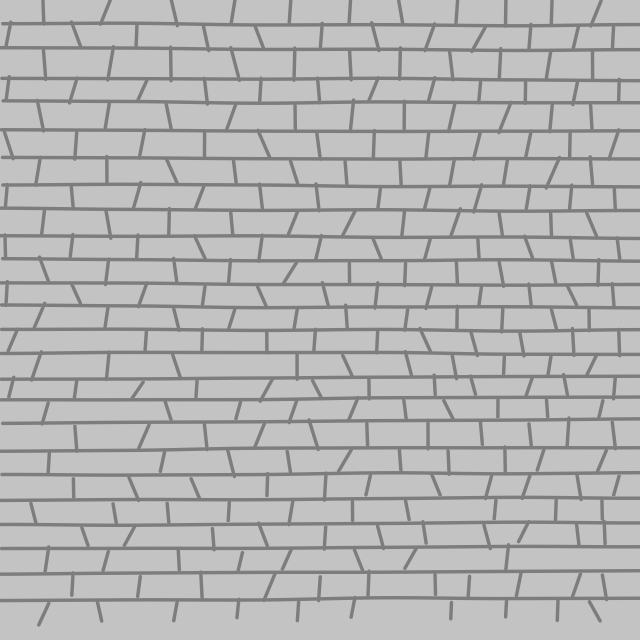
This pattern is drawn by a Shadertoy shader. Its source:

```glsl
// Hand-drawn brick wall: grey mortar strokes on light grey, 25 courses in running bond.
// Courses and joints follow smooth spacing formulas plus hashed jitter; each joint is
// a round-capped segment whose slant and length grow more irregular towards the bottom.

const vec3  BRICK_COLOR   = vec3(0.763);
const vec3  MORTAR_COLOR  = vec3(0.492);
const float HALF_STROKE   = 0.0027;   // half the line width
const int   COURSES       = 25;
const float FIRST_LINE    = 0.0352;   // first bed line, measured from the top
const float COURSE_STEP   = 0.0391;   // mean distance between bed lines
const float COURSE_DRIFT  = 0.0195;   // downward bulge of the upper courses
const float COURSE_JITTER = 0.0032;
const float LINE_WOBBLE   = 0.0016;
const int   JOINTS        = 12;
const float FIRST_JOINT   = 0.012;
const float HALF_BRICK    = 0.0537;   // half a brick at the left edge
const float BRICK_SHRINK  = 0.00048;  // bricks get narrower to the right
const float MISSING       = 0.05;     // share of joints left out where wear is full
const float PI            = 3.14159265;

// Integer hash: three values in 0..1 per cell
vec3 hash3(ivec3 cell) {
    uvec3 v = uvec3(cell) * 1664525u + 1013904223u;
    v.x += v.y * v.z; v.y += v.z * v.x; v.z += v.x * v.y;
    v ^= v >> 16u;
    v.x += v.y * v.z; v.y += v.z * v.x; v.z += v.x * v.y;
    return vec3(v >> 8u) / 16777216.0;
}

float segmentDistance(vec2 p, vec2 a, vec2 b) {
    vec2 pa = p - a, ba = b - a;
    return length(pa - ba * clamp(dot(pa, ba) / dot(ba, ba), 0.0, 1.0));
}

// Depth below the top edge of bed line i at position x
float bedLine(int i, float x) {
    float n = float(i);
    float drift = COURSE_DRIFT * max(sin(PI * n / 16.0), 0.0);
    float jitter = COURSE_JITTER * (2.0 * hash3(ivec3(i, 0, 71)).x - 1.0);
    float tilt = mix(0.003, -0.005, smoothstep(11.0, 16.0, n)) * (x - 0.5);
    // Slow waver along the stroke
    float s = x * 5.0;
    int k = int(floor(s));
    float waver = mix(hash3(ivec3(i, k, 13)).y, hash3(ivec3(i, k + 1, 13)).y,
                      smoothstep(0.0, 1.0, fract(s)));
    return FIRST_LINE + COURSE_STEP * n + drift + jitter + tilt
         + LINE_WOBBLE * (2.0 * waver - 1.0);
}

// Distance to the upright joints of one course
float jointDistance(vec2 p, int row) {
    float wear = smoothstep(7.0, 24.0, float(row));
    bool halfShift = row % 2 == 0;
    float d = 1.0;
    for (int j = 0; j < JOINTS; j++) {
        if (halfShift && j == JOINTS - 1) continue;
        if (!halfShift && j == 0 && row > 16) continue;

        vec3 r = hash3(ivec3(row, j, 29));
        float h = float(2 * j + (halfShift ? 1 : 0));
        float x = FIRST_JOINT + HALF_BRICK * h - BRICK_SHRINK * h * h
                + mix(0.006, 0.018, wear) * (2.0 * r.x - 1.0);
        if (abs(p.x - x) > 0.03 || r.z < MISSING * wear) continue;

        // Mostly small slants, with a few strong ones
        float s = 2.0 * r.y - 1.0;
        float lean = 0.001 + 0.004 * s + 0.006 * s * s * s;

        // Ends may overshoot the bed lines or stop short of them
        vec3 e = hash3(ivec3(row, j, 53));
        vec2 inset = mix(vec2(-0.003), vec2(mix(0.003, 0.008, wear)), e.xy);
        float top = bedLine(row - 1, x) + inset.x;
        float bottom = bedLine(row, x) - inset.y;
        d = min(d, segmentDistance(p, vec2(x + lean, top), vec2(x - lean, bottom)));
    }
    return d;
}

void mainImage(out vec4 fragColor, in vec2 fragCoord) {
    vec2 p = fragCoord / iResolution.xy;
    p.y = 1.0 - p.y;                       // courses count from the top

    // Only courses near this point can reach it
    int nearest = int(floor((p.y - FIRST_LINE) / COURSE_STEP));
    float d = 1.0;
    for (int k = -1; k <= 2; k++) {
        int row = nearest + k;
        if (row < 0 || row >= COURSES) continue;
        d = min(d, jointDistance(p, row));

        // Bed line under the course; the last course stays open
        if (row < COURSES - 1) {
            float start = 0.005 * hash3(ivec3(row, 3, 97)).z;
            float dy = p.y - bedLine(row, p.x);
            d = min(d, length(vec2(max(start - p.x, 0.0), dy)));
        }
    }

    float pixel = 1.0 / iResolution.y;
    float mortar = clamp(0.5 - (d - HALF_STROKE) / pixel, 0.0, 1.0);
    fragColor = vec4(mix(BRICK_COLOR, MORTAR_COLOR, mortar), 1.0);
}
```
